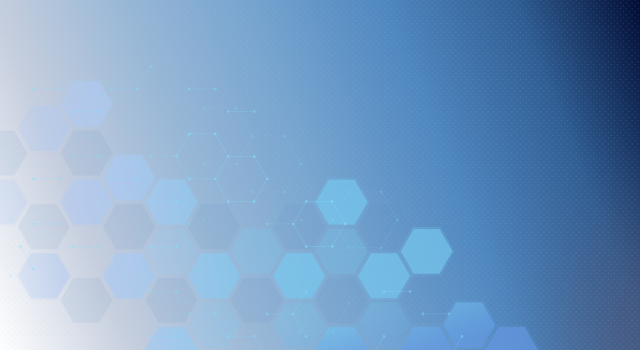
This background is drawn by a Shadertoy shader. Its source:

```glsl
// A pale-to-navy diagonal gradient with a fine dot screen, a honeycomb of
// translucent hexagons rising from the lower left, and two glowing wire nets.
// Hexagons and wires are chosen per lattice cell by simple rules and a hash.

// Lengths are fractions of the canvas height; y runs downward in the scene.
const float TILT = 0.4;                          // lean of the gradient
const float TILE_PITCH = 0.0810;                 // circumradius of a tile cell
const float TILE_SIZE = 0.0643;                  // apothem of a filled tile
const vec2 TILE_ORIGIN = vec2(0.004, 0.297);
const vec2 NEAR_NET_ORIGIN = vec2(0.578, 0.447);
const vec2 FAR_NET_ORIGIN = vec2(0.629, 0.389);
const float NEAR_NET_SIZE = 0.0742;
const float FAR_NET_SIZE = 0.0921;
const float WIRE_WIDTH = 0.0009;
const float NODE_RADIUS = 0.0038;
const float DOT_PITCH = 0.0168;
const vec3 WIRE_COLOR = vec3(0.50, 0.88, 1.0);
const vec3 TILE_CYAN = vec3(0.46, 0.79, 0.94);
const vec3 TILE_LILAC = vec3(0.69, 0.79, 0.95);
const vec3 TILE_BLUE = vec3(0.39, 0.60, 0.89);
const vec3 SHADE = vec3(0.34, 0.53, 0.74);
const vec3 MAUVE = vec3(0.34, 0.33, 0.44);
const vec3 RAMP[7] = vec3[7](
    vec3(1.0), vec3(0.78, 0.81, 0.87), vec3(0.60, 0.72, 0.84),
    vec3(0.46, 0.64, 0.81), vec3(0.31, 0.53, 0.75),
    vec3(0.19, 0.37, 0.58), vec3(0.0, 0.04, 0.19));

float hash(vec2 p) {
    vec3 q = fract(vec3(p.xyx) * 0.1031);
    q += dot(q, q.yzx + 33.33);
    return fract((q.x + q.y) * q.z);
}

// Coverage of a shape with signed distance d
float cover(float d) {
    float px = 1.0 / iResolution.y;
    return 1.0 - smoothstep(-0.7 * px, 0.7 * px, d);
}

vec2 cellStep(float r) { return r * vec2(1.5, 0.8660254); }

// Flat-topped honeycomb: xy = offset from the cell centre, zw = cell index
vec4 hexCell(vec2 p, float r) {
    vec2 period = 2.0 * cellStep(r);
    vec2 a = p - period * round(p / period);
    vec2 b = p - period * (floor(p / period) + 0.5);
    vec2 q = dot(a, a) < dot(b, b) ? a : b;
    return vec4(q, round((p - q) / cellStep(r)));
}

float hexRadius(vec2 q) {
    q = abs(q);
    return max(q.y, dot(q, vec2(0.8660254, 0.5)));
}

// Three cells along the main diagonal keep their complete outline
bool isRing(vec2 c) {
    return c.x == c.y && c.x >= 0.0 && c.x <= 3.0 && c.x != 2.0;
}

// Brightness of the wire between two neighbouring cells
float wire(vec2 a, vec2 b, vec2 origin, float r) {
    if (isRing(a) || isRing(b)) return 1.0;
    vec2 sum = a + b;
    vec2 pos = origin + 0.5 * sum * cellStep(r);
    float region = step(0.22, pos.y) * step(pos.x, 0.34 + 1.1 * pos.y);
    float chance = a.x == b.x ? 0.42 : 0.12;
    return 0.75 * region * step(hash(sum + 91.0), chance);
}

float network(vec2 p, vec2 origin, float r) {
    vec4 h = hexCell(p - origin, r);
    vec2 q = h.xy, c = h.zw, s = vec2(q.x < 0.0 ? -1.0 : 1.0, q.y < 0.0 ? -1.0 : 1.0);
    vec2 a = abs(q), up = c + vec2(0.0, 2.0 * s.y), side = c + s;
    bool horizontal = a.y > dot(a, vec2(0.8660254, 0.5));
    float edge = abs(hexRadius(q) - 0.8660254 * r) - WIRE_WIDTH;
    float line = cover(edge) * wire(c, horizontal ? up : side, origin, r);

    // A node shines when any of its three wires does
    vec2 top = r * vec2(0.5, 0.8660254), tip = vec2(r, 0.0);
    bool atTop = distance(a, top) < distance(a, tip);
    vec2 other = atTop ? up : c + vec2(s.x, -s.y);
    float lit = max(wire(c, side, origin, r),
                max(wire(c, other, origin, r), wire(side, other, origin, r)));
    float node = cover(distance(a, atTop ? top : tip) - NODE_RADIUS);
    return max(0.38 * line, 0.75 * node * lit);
}

vec3 background(vec2 p) {
    float t = clamp((p.x - TILT * p.y + 0.4) / 0.373, 0.0, 5.999);
    int n = int(t);
    vec3 col = mix(RAMP[n], RAMP[n + 1], fract(t));
    float corner = smoothstep(1.35, 1.95, p.x) * smoothstep(0.35, 1.0, p.y);
    return mix(col, MAUVE, 0.6 * corner);
}

// Translucent tiles: two of every three half rows are filled
vec3 tiles(vec3 col, vec2 p) {
    vec4 h = hexCell(p - TILE_ORIGIN, TILE_PITCH);
    float i = h.z, k = h.w, phase = mod(k, 3.0);
    float last = k < 4.0 ? 2.5 + 0.4 * k : 5.3 + 0.8 * k;
    float first = phase < 0.5 ? 2.0 + k / 3.0 : max(0.0, k - 6.0);
    if (k < 0.0 || i < first - 0.1 || i > last) return col;
    float d = hexRadius(h.xy) - TILE_SIZE;
    if (phase > 1.5) return mix(col, SHADE, 0.10 * cover(d));
    if (phase > 0.5 && i == 6.0) return col;

    bool strong = phase > 0.5 || i + 2.0 > last;
    float alpha = (strong ? 0.68 : 0.28) * mix(0.35, 1.0, smoothstep(0.0, 0.3, p.x));
    vec3 tint = mix(TILE_LILAC, TILE_CYAN, smoothstep(0.2, 0.9, p.x));
    tint = mix(tint, TILE_BLUE, smoothstep(0.85, 1.1, p.y + 0.3 * (p.x - 1.0)));
    col = mix(col, tint, alpha * cover(d));
    return mix(col, tint, 0.5 * alpha * cover(abs(d - 0.0036) - 0.0008));
}

void mainImage(out vec4 fragColor, in vec2 fragCoord) {
    vec2 p = fragCoord / iResolution.y;
    p.y = 1.0 - p.y;
    vec3 col = background(p);

    // Staggered dot screen
    vec2 g = p / DOT_PITCH;
    vec2 u = abs(fract(g) - 0.5), v = abs(fract(g + 0.5) - 0.5);
    float dotDist = min(length(u), length(v)) * DOT_PITCH - 0.0018;
    col = mix(col, vec3(0.62, 0.80, 0.95), 0.13 * cover(dotDist));

    col = tiles(col, p);
    col = mix(col, WIRE_COLOR, 0.35 * network(p, FAR_NET_ORIGIN, FAR_NET_SIZE));
    col = mix(col, WIRE_COLOR, 0.85 * network(p, NEAR_NET_ORIGIN, NEAR_NET_SIZE));
    fragColor = vec4(col, 1.0);
}
```
